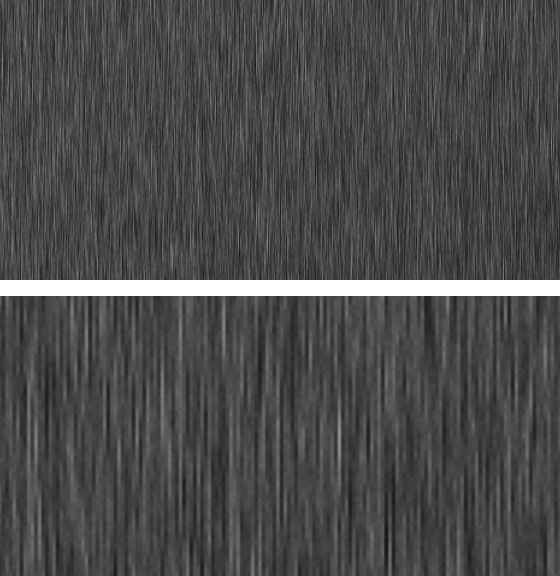
Top: the whole. Bottom: its middle third, enlarged.
Write a WebGL 2 fragment shader that draws this texture.

```glsl
#version 300 es
precision highp float;
// Dark brushed metal with fine vertical strands under a soft, uneven light.
// White noise grains are averaged along each column, like a directional blur,
// then sharpened against the neighbouring columns and laid over a neutral grey.

#define BASE_GREY 0.271
#define GRAIN_SIZE vec2(0.0043, 0.0040)  // width and height, in canvas heights
#define STRAND_GRAINS 22                 // grains averaged along one strand
#define STRAND_GAIN 0.225
#define SHARPEN 0.13                     // share taken off by each neighbour
#define EDGE_SOFTNESS 0.35               // half width of the blend across strands
#define CLOUD_SIZE vec2(0.09, 0.18)
#define CLOUD_GAIN 0.025
#define SHADE_DEPTH 0.12
#define HIGHLIGHT_CURVE 0.25

uniform vec2 u_resolution;
out vec4 fragColor;

// Integer hash of a cell, from 0 to 1
float hash(ivec2 cell) {
    uint h = uint(cell.x + 4096) * 1597u ^ uint(cell.y + 4096) * 51749u;
    h = h * 747796u + 28913u;
    h ^= h >> 15;
    h *= 739981u;
    h ^= h >> 13;
    h *= 668265u;
    h ^= h >> 16;
    return float(h & 65535u) / 65535.0;
}

// Moving average of the grains in one column, scaled to unit deviation
float strand(int column, float y) {
    int row = int(floor(y));
    float part = fract(y);
    float sum = hash(ivec2(column, row)) * (1.0 - part)
              + hash(ivec2(column, row + STRAND_GRAINS)) * part;
    for (int i = 1; i < STRAND_GRAINS; i++) {
        sum += hash(ivec2(column, row + i));
    }
    float count = float(STRAND_GRAINS);
    return (sum - 0.5 * count) / sqrt(count / 12.0);
}

// Two nearest strands blended and sharpened against those around them
float brushed(vec2 p) {
    vec2 q = p / GRAIN_SIZE;
    int column = int(floor(q.x));
    float b = smoothstep(0.5 - EDGE_SOFTNESS, 0.5 + EDGE_SOFTNESS, fract(q.x));
    float a = 1.0 - b;
    return (a - SHARPEN * b) * strand(column, q.y)
         + (b - SHARPEN * a) * strand(column + 1, q.y)
         - SHARPEN * a * strand(column - 1, q.y)
         - SHARPEN * b * strand(column + 2, q.y);
}

// Smooth value noise for faint patches, from -1 to 1
float clouds(vec2 p) {
    vec2 q = p / CLOUD_SIZE;
    ivec2 cell = ivec2(floor(q)) + 2000;
    vec2 b = smoothstep(0.0, 1.0, fract(q));
    float low = mix(hash(cell), hash(cell + ivec2(1, 0)), b.x);
    float high = mix(hash(cell + ivec2(0, 1)), hash(cell + ivec2(1, 1)), b.x);
    return 2.0 * mix(low, high, b.y) - 1.0;
}

void main() {
    vec2 uv = gl_FragCoord.xy / u_resolution;
    vec2 p = gl_FragCoord.xy / u_resolution.y;

    // Light falls off towards the lower right
    float light = 1.03 - SHADE_DEPTH * uv.x * (1.0 - uv.y);

    // Curved response gives bright hairs a longer tail than dark ones
    float grain = STRAND_GAIN * brushed(p) + CLOUD_GAIN * clouds(p);
    float grey = BASE_GREY * light * (1.0 + grain + HIGHLIGHT_CURVE * grain * grain);
    fragColor = vec4(vec3(clamp(grey, 0.0, 1.0)), 1.0);
}
```
